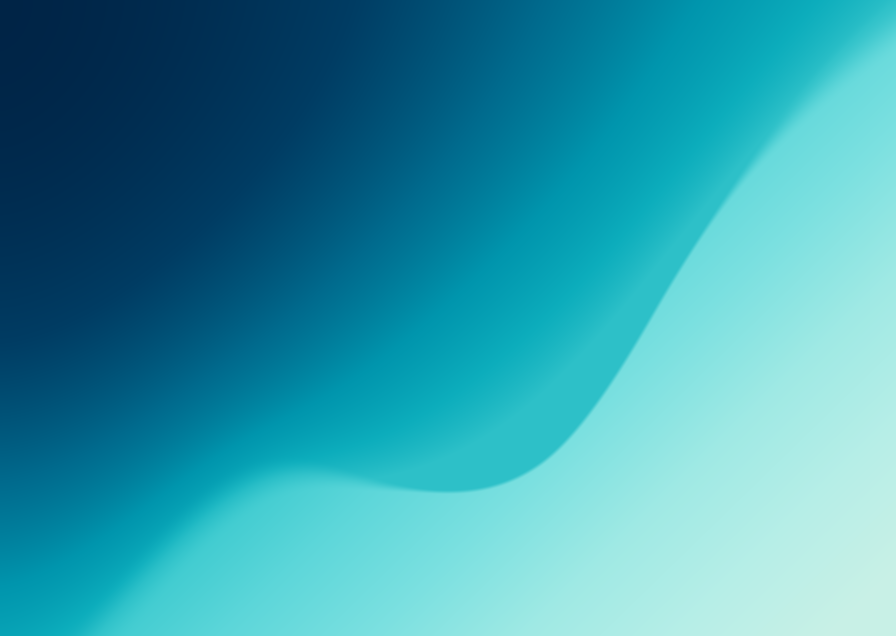
A Shadertoy shader for this background:

```glsl
// Soft teal wave: a deep navy-to-cyan field meeting a pale aqua slope.

const int STOPS = 6;
const int KNOTS = 7;

// Evenly spaced colour ramp, t in 0..1
vec3 ramp(vec3 stops[STOPS], float t) {
    float x = clamp(t, 0.0, 1.0) * float(STOPS - 1);
    int i = min(int(x), STOPS - 2);
    return mix(stops[i], stops[i + 1], x - float(i));
}

// Cubic Hermite segment; each knot holds position, height and slope
float hermite(vec3 a, vec3 b, float x) {
    float span = b.x - a.x;
    float t = (x - a.x) / span;
    float s = 1.0 - t;
    return s * s * ((1.0 + 2.0 * t) * a.y + t * span * a.z)
         + t * t * ((1.0 + 2.0 * s) * b.y - s * span * b.z);
}

// Height of the wave crest across the canvas
float crestHeight(float x) {
    vec3 knots[KNOTS] = vec3[KNOTS](
        vec3(0.00, -0.200, 1.80), vec3(0.13, 0.035, 1.70),
        vec3(0.30, 0.245, 0.45), vec3(0.44, 0.233, -0.18),
        vec3(0.60, 0.267, 0.95), vec3(0.73, 0.508, 2.45),
        vec3(1.00, 0.963, 1.00));
    int i = 0;
    for (int k = 1; k < KNOTS - 1; k++) {
        if (x >= knots[k].x) i = k;
    }
    return hermite(knots[i], knots[i + 1], x);
}

// Approximate signed distance above the crest, in canvas heights
float crestDistance(vec2 uv, float aspect) {
    float stepX = 0.004;
    float rise = crestHeight(uv.x + stepX) - crestHeight(uv.x - stepX);
    float slope = rise / (2.0 * stepX * aspect);
    return (uv.y - crestHeight(uv.x)) / sqrt(1.0 + slope * slope);
}

// Deep water brightens rightward, downward and close to the crest
vec3 deepColor(vec2 uv, float dist) {
    vec3 stops[STOPS] = vec3[STOPS](
        vec3(0.000, 0.141, 0.275), vec3(0.000, 0.235, 0.388),
        vec3(0.000, 0.416, 0.553), vec3(0.000, 0.584, 0.678),
        vec3(0.047, 0.678, 0.737), vec3(0.176, 0.753, 0.784));
    float depth = 1.0 - uv.y;
    float gain = 1.15 + depth + depth * depth * depth;
    float tone = 0.9 * depth * depth + gain * pow(max(uv.x, 0.0), 1.6);
    tone += 0.25 * exp(-max(dist, 0.0) / 0.06);
    return ramp(stops, tone / 1.3);
}

// Pale slope fades toward the lower right corner
vec3 paleColor(vec2 uv) {
    vec3 stops[STOPS] = vec3[STOPS](
        vec3(0.216, 0.784, 0.804), vec3(0.361, 0.839, 0.851),
        vec3(0.482, 0.878, 0.878), vec3(0.624, 0.914, 0.894),
        vec3(0.714, 0.933, 0.906), vec3(0.784, 0.941, 0.902));
    float tone = -0.2 + 1.3 * uv.x - 0.95 * uv.y;
    return ramp(stops, (tone + 0.1) / 1.1);
}

void mainImage(out vec4 fragColor, in vec2 fragCoord) {
    vec2 uv = fragCoord / iResolution.xy;
    float aspect = iResolution.x / iResolution.y;
    float dist = crestDistance(uv, aspect);

    // The fold is crisp right of centre and blurs toward both ends
    float blur = smoothstep(0.14, 0.38, abs(uv.x - 0.63));
    float softness = max(mix(0.004, 0.040, blur), 1.0 / iResolution.y);
    float deepMask = smoothstep(-softness, softness, dist);

    vec3 color = mix(paleColor(uv), deepColor(uv, dist), deepMask);
    fragColor = vec4(color, 1.0);
}
```
